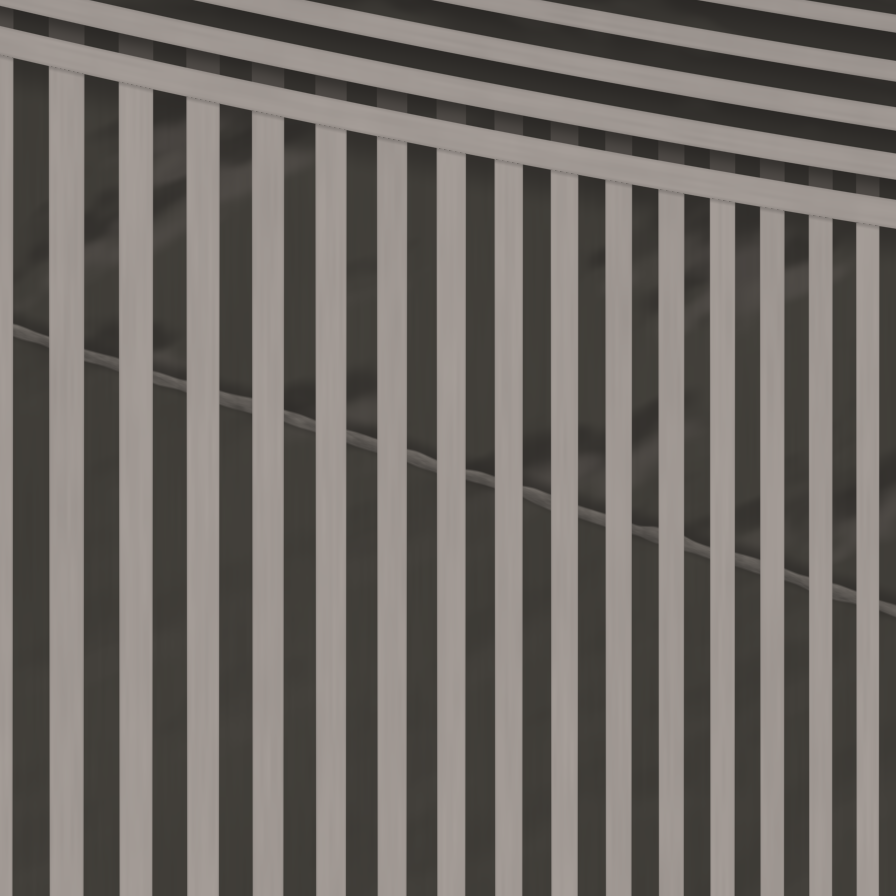
A WebGL 1 fragment shader for this pattern:

```glsl
precision highp float;

uniform vec2 u_resolution;

#define SLAT_START 0.0547
#define SLAT_PITCH 0.0793
#define PERSPECTIVE 0.0166
#define RAIL_PITCH 0.0547
#define TWIG_RADIUS 0.0072
#define GRAIN 0.035
#define SLAT_COLOR vec3(0.63, 0.60, 0.58)
#define GAP_COLOR vec3(0.25, 0.24, 0.22)
#define SHADE_COLOR vec3(0.175, 0.165, 0.155)
#define LEAF_COLOR vec3(0.335, 0.315, 0.30)
#define TWIG_COLOR vec3(0.43, 0.41, 0.39)

float hash(vec2 p) {
  return fract(sin(dot(p, vec2(127.1, 311.7))) * 43758.5453);
}

float noise(vec2 p) {
  vec2 i = floor(p);
  vec2 f = fract(p);
  f = f * f * (3.0 - 2.0 * f);
  return mix(mix(hash(i), hash(i + vec2(1.0, 0.0)), f.x),
             mix(hash(i + vec2(0.0, 1.0)), hash(i + vec2(1.0, 1.0)), f.x), f.y);
}

float fbm(vec2 p) {
  float sum = 0.0;
  float gain = 0.5;
  for (int i = 0; i < 3; i++) {
    sum += gain * noise(p);
    p = p * 2.03 + 7.3;
    gain *= 0.5;
  }
  return sum / 0.875;
}

// Lower edge of the front rail, measured down from the top
float railEdge(float x) {
  return 0.0612 + 0.2317 * x - 0.0376 * x * x;
}

// Dim foliage and a slanted twig behind the slats
vec3 background(vec2 p, float px) {
  float twigY = 0.365 + 0.317 * p.x + 0.004 * (noise(vec2(p.x * 24.0, 2.0)) - 0.5);
  float d = p.y - twigY;
  float above = 1.0 - smoothstep(-0.04, 0.05, d);

  vec2 q = vec2(p.x * 7.0, (p.y + 0.35 * p.x) * 13.0);
  float leaf = smoothstep(0.56, 0.76, fbm(q));
  float shade = smoothstep(0.54, 0.72, fbm(q + vec2(0.1, 0.45)));
  vec3 color = GAP_COLOR * (0.97 + 0.08 * fbm(p * 5.0));
  color = mix(color, SHADE_COLOR, shade * (0.12 + 0.5 * above));
  color = mix(color, LEAF_COLOR, leaf * (0.1 + 0.5 * above));

  float radius = TWIG_RADIUS * (0.75 + 0.5 * noise(vec2(p.x * 45.0, 9.0)));
  float shadow = smoothstep(-0.028, -0.007, d) * (1.0 - smoothstep(0.0, 0.016, d));
  color = mix(color, SHADE_COLOR, 0.65 * shadow);
  float bark = 0.78 + 0.36 * fbm(vec2(p.x * 60.0, d * 180.0));
  bark *= 1.0 - 0.18 * smoothstep(-radius, radius, d);
  float cover = 1.0 - smoothstep(-1.5 * px, 1.5 * px, abs(d) - radius);
  return mix(color, TWIG_COLOR * bark, 0.9 * cover);
}

void main() {
  float px = 1.0 / min(u_resolution.x, u_resolution.y);
  vec2 p = gl_FragCoord.xy / u_resolution;
  p.y = 1.0 - p.y;

  // Slat index, spaced closer with distance to the right
  float u = p.x - SLAT_START;
  float depth = SLAT_PITCH - PERSPECTIVE * u;
  float index = u / depth;
  float indexPx = px * SLAT_PITCH / (depth * depth);
  float across = abs(fract(index + 0.25) - 0.5);
  float inset = 0.254 - 0.014 * p.y - across;
  float slat = smoothstep(-0.8 * indexPx, 0.8 * indexPx, inset);

  // Rails stacked upward from the front one, thinner as they recede
  float t = (railEdge(p.x) - p.y) / RAIL_PITCH;
  float railPx = 0.8 * px / RAIL_PITCH;
  float row = max(floor(t), 0.0);
  float width = 0.59 - 0.055 * row;
  float railInset = 0.5 * width - abs(fract(t - 0.5 * width + 0.5) - 0.5);
  float rail = smoothstep(-railPx, railPx, railInset) * step(-railPx, t);

  // Wood grain and tone
  float grain = noise(vec2(p.x * 260.0, p.y * 14.0)) - 0.5;
  float blotch = fbm(p * vec2(30.0, 12.0)) - 0.5;
  float tone = hash(vec2(floor(index + 0.25), 3.0)) - 0.5;
  vec3 wood = SLAT_COLOR * (1.0 + GRAIN * (grain + blotch + 0.6 * tone));
  wood *= 0.93 + 0.07 * smoothstep(0.0, 0.035, inset);
  wood *= 0.84 + 0.16 * smoothstep(0.0, 0.11, -t);

  // Slats below the front rail
  vec3 back = background(p, px) * (1.0 + GRAIN * grain);
  back = mix(SHADE_COLOR, back, 0.3 + 0.7 * smoothstep(0.0, 0.9, -t));
  vec3 color = mix(back, wood, slat);

  // Shadowed openings between rails, with slat ends in the nearest one
  if (t > 0.0) {
    float patches = smoothstep(0.5, 0.75, fbm(vec2(p.x * 8.0, (p.y - 0.2 * p.x) * 18.0)));
    float low = 1.0 - smoothstep(width, 1.0, fract(t));
    color = mix(SHADE_COLOR * 0.97, GAP_COLOR, 0.4 * low + 0.4 * patches);
    float ends = slat * (1.0 - step(1.0, t)) * (0.35 + 0.65 * low);
    color = mix(color, LEAF_COLOR, 0.75 * ends);
  }

  // Rail faces
  float railGrain = noise(vec2(p.x * 14.0, t * 12.0)) - 0.5;
  vec3 face = SLAT_COLOR * (1.0 + GRAIN * (railGrain + blotch) - 0.01 * row);
  face *= 0.93 + 0.07 * smoothstep(0.0, 0.08, railInset);
  color = mix(color, face, rail);

  gl_FragColor = vec4(color, 1.0);
}
```
